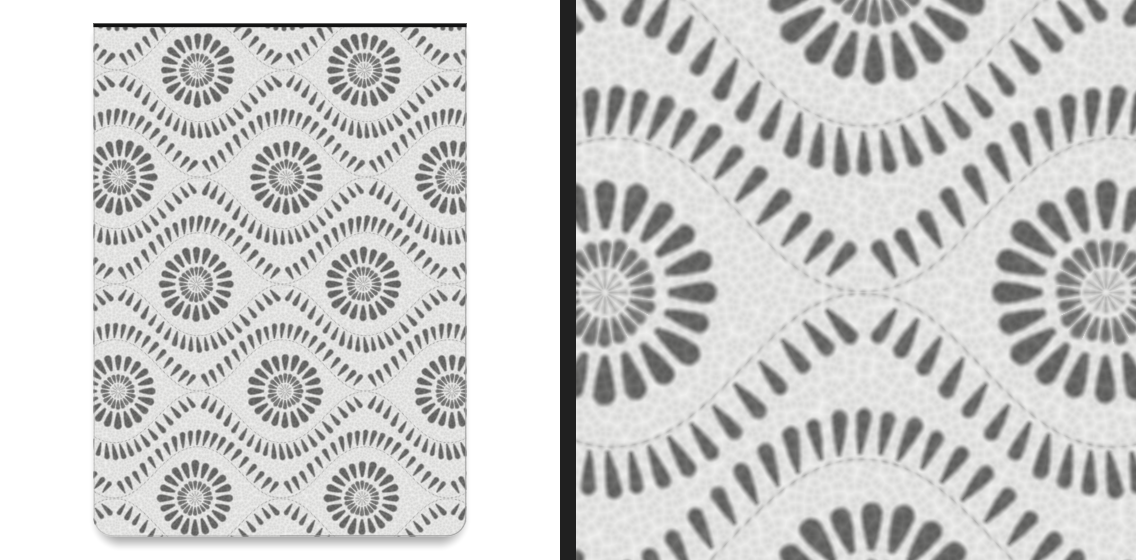
Left, the full canvas; right, a detail of the centre.
Give the GLSL for this pattern, as a Shadertoy shader.

```glsl
const float TAU = 6.2831853;
const vec2 PITCH = vec2(0.2982, 0.1911);   // eye width, row spacing
const vec2 ORIGIN = vec2(0.5052, 0.6836);  // centre of one eye
const float LEAVES = 22.0;                 // leaf slots per eye width

const vec3 BACKDROP = vec3(1.0);
const vec3 CLOTH = vec3(0.895, 0.895, 0.89);
const vec3 INK = vec3(0.385, 0.385, 0.38);
const vec3 TRIM = vec3(0.07);

float hash(vec2 p) {
    return fract(sin(dot(p, vec2(127.1, 311.7))) * 43758.5);
}

// Distance to the nearest jittered cell point
float cellular(vec2 p) {
    vec2 cell = floor(p);
    float nearest = 2.0;
    for (int j = -1; j <= 1; j++)
    for (int i = -1; i <= 1; i++) {
        vec2 c = cell + vec2(i, j);
        vec2 point = c + vec2(hash(c), hash(c + 37.0));
        nearest = min(nearest, length(p - point));
    }
    return nearest;
}

float coverage(float d, float soft) {
    return 1.0 - smoothstep(-soft, soft, d);
}

// Tapered capsule from a to b, swelling early like a leaf
float drop(vec2 p, vec2 a, vec2 b, float ra, float rb) {
    vec2 axis = b - a;
    float t = clamp(dot(p - a, axis) / dot(axis, axis), 0.0, 1.0);
    return length(p - a - axis * t) - mix(ra, rb, t * (1.6 - 0.6 * t));
}

// Box with only its lower corners rounded
float panelShape(vec2 p, vec2 halfSize, float radius) {
    float r = p.y < 0.0 ? radius : 0.0;
    vec2 q = abs(p) - halfSize + r;
    return length(max(q, 0.0)) + min(max(q.x, q.y), 0.0) - r;
}

float petalRing(vec2 p, float count, float r0, float r1, float w0, float w1, float seed) {
    float sector = TAU / count;
    float id = round(atan(p.y, p.x) / sector);
    float a = id * sector;
    vec2 q = vec2(dot(p, vec2(cos(a), sin(a))), dot(p, vec2(-sin(a), cos(a))));
    float vary = hash(vec2(mod(id, count), seed)) - 0.5;
    return drop(q, vec2(r0, 0.0), vec2(r1 + 0.003 * vary, 0.0), w0, w1 * (1.0 + 0.2 * vary));
}

float flower(vec2 p, float seed, float soft) {
    float outer = petalRing(p, 20.0, 0.040, 0.0602, 0.0024, 0.0063, seed);
    float inner = petalRing(p, 20.0, 0.017, 0.0275, 0.0012, 0.0036, seed + 5.0);
    float spokes = petalRing(p, 12.0, 0.003, 0.0115, 0.0004, 0.0011, seed + 9.0);
    float ink = max(coverage(outer, soft), 0.9 * coverage(inner, soft));
    return max(ink, 0.45 * coverage(spokes, soft));
}

float eyeEdge(float x) {
    float a = TAU * x / PITCH.x;
    return 0.0664 + 0.0456 * cos(a) - 0.0039 * cos(2.0 * a);
}

float eyeSlope(float x) {
    float a = TAU * x / PITCH.x;
    return TAU / PITCH.x * (0.0078 * sin(2.0 * a) - 0.0456 * sin(a));
}

// Leaves fanned along the eye outline, with a gap where eyes meet
float leafBorder(vec2 p, float seed) {
    float stepX = PITCH.x / LEAVES;
    float slot = round(p.x / stepX);
    float d = 1.0;
    for (int k = -1; k <= 1; k++) {
        float id = slot + float(k);
        float wrapped = mod(id + 0.5 * LEAVES, LEAVES) - 0.5 * LEAVES;
        if (wrapped < 0.5 - 0.5 * LEAVES) continue;
        float x = id * stepX;
        float vary = hash(vec2(id, seed)) - 0.5;
        float fan = 0.7 * clamp(wrapped / 5.0, -1.0, 1.0);
        vec2 dir = normalize(vec2(fan + 0.14 + 0.2 * vary, 1.0));
        float reach = (0.0122 + 0.002 * vary) * (1.0 - 0.18 * abs(fan));
        vec2 q = p - vec2(x, eyeEdge(x));
        d = min(d, drop(q, -dir * reach, dir * reach * 0.8, 0.0012, 0.0045 + 0.0008 * vary));
    }
    return d;
}

// Fine broken thread just inside the leaves
float thread(vec2 p, float soft) {
    float d = (p.y - eyeEdge(p.x)) / length(vec2(1.0, eyeSlope(p.x))) + 0.0162;
    float dots = 0.5 + 0.5 * cos(TAU * p.x * 2.0 * LEAVES / PITCH.x);
    return coverage(abs(d) - 0.0005, soft) * mix(0.12, 0.5, dots);
}

float eyePattern(vec2 p, float soft) {
    p -= ORIGIN;
    p.x -= 0.0055 * p.y;
    float baseRow = floor(p.y / PITCH.y);
    float ink = 0.0;
    for (int k = 0; k <= 1; k++) {
        float row = baseRow + float(k);
        float odd = mod(row, 2.0);
        vec2 q = p - vec2(0.5 * odd * PITCH.x, row * PITCH.y);
        float column = round(q.x / PITCH.x);
        float seed = row * 7.0 + column * 3.0;
        q.x -= column * PITCH.x;
        vec2 mirrored = vec2(q.x, abs(q.y));
        ink = max(ink, coverage(leafBorder(mirrored, row + step(0.0, q.y) * 13.0), soft));
        ink = max(ink, thread(mirrored, soft));
        ink = max(ink, flower(q - vec2(mix(0.006, -0.0045, odd), 0.0), seed, soft));
    }
    return ink;
}

void mainImage(out vec4 fragColor, in vec2 fragCoord) {
    float size = min(iResolution.x, iResolution.y);
    vec2 p = (fragCoord - 0.5 * iResolution.xy) / size + 0.5;
    float aa = 0.75 / size;
    vec2 c = p - 0.5;

    // Soft shadow below the panel
    float shade = panelShape(c + vec2(0.0, 0.016), vec2(0.318, 0.446), 0.035);
    vec3 color = BACKDROP * (1.0 - 0.34 * (1.0 - smoothstep(-0.008, 0.024, shade)));

    // Grained cloth and worn print
    float grain = cellular(p * 190.0) - 0.5;
    float ink = eyePattern(p, max(aa, 0.0022)) * (0.96 - 0.2 * grain);
    vec3 cloth = mix(CLOTH + 0.09 * grain, INK, ink);

    // Panel rim and dark top trim
    float panel = panelShape(c, vec2(0.3333, 0.4583), 0.035);
    float rim = coverage(abs(panel + 0.0015) - 0.0012, aa);
    cloth = mix(cloth, vec3(0.6), rim * mix(0.4, 0.8, step(0.0, c.x)));
    cloth = mix(cloth, TRIM, coverage(0.4515 - c.y, max(aa, 0.001)));
    color = mix(color, cloth, coverage(panel, aa));
    fragColor = vec4(color, 1.0);
}
```
